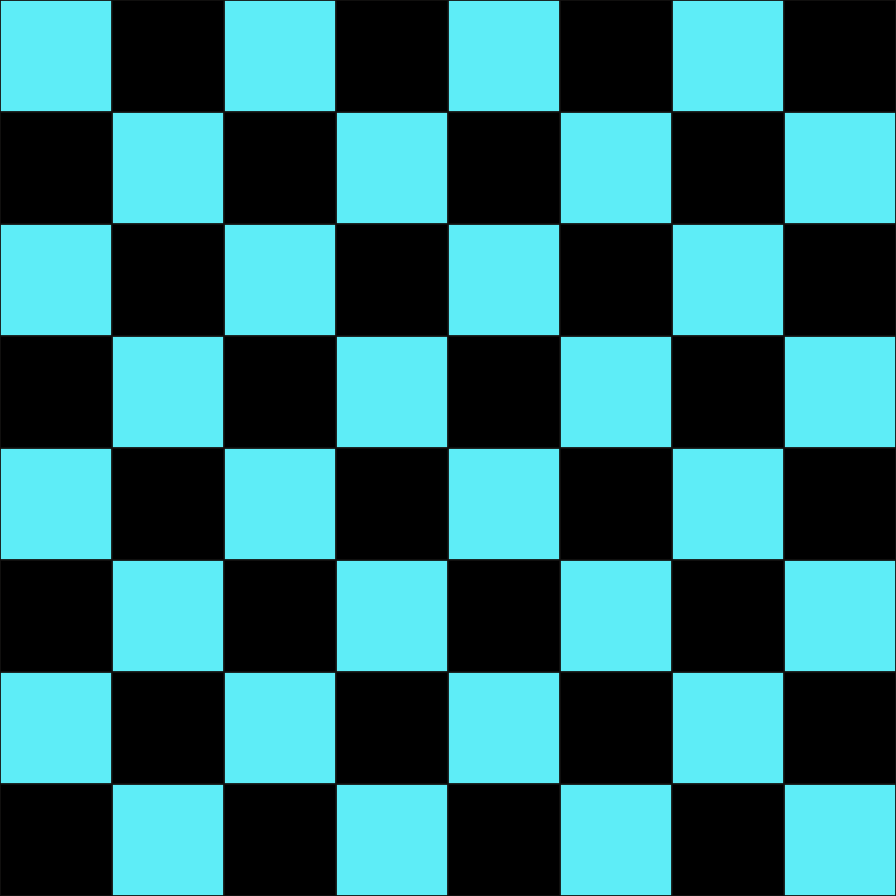
Reproduce this pattern procedurally as a Shadertoy shader.

```glsl
const float CELLS = 8.0;           // squares across and down, even so it tiles
const float LINE_HALF = 0.008;     // half width of the grid line, in cells
const vec3 DARK = vec3(0.0);
const vec3 LIGHT = vec3(0.37, 0.93, 0.97);
const vec3 LINE = vec3(0.07, 0.065, 0.06);

// Antialiased coverage of the grid line, from both axes
float gridLine(vec2 cellUv, vec2 pixel) {
    vec2 edgeDistance = 0.5 - abs(cellUv - 0.5);
    vec2 coverage = clamp(0.5 + (LINE_HALF - edgeDistance) / pixel, 0.0, 1.0);
    return 1.0 - (1.0 - coverage.x) * (1.0 - coverage.y);
}

void mainImage(out vec4 fragColor, in vec2 fragCoord) {
    vec2 p = fragCoord / iResolution.xy * CELLS;
    vec2 pixel = CELLS / iResolution.xy;

    // Alternate squares, dark at the lower left
    vec2 cell = floor(p);
    float parity = mod(cell.x + cell.y, 2.0);
    vec3 color = mix(DARK, LIGHT, parity);

    // Thin dark outline between squares
    color = mix(color, LINE, gridLine(fract(p), pixel));

    fragColor = vec4(color, 1.0);
}
```
